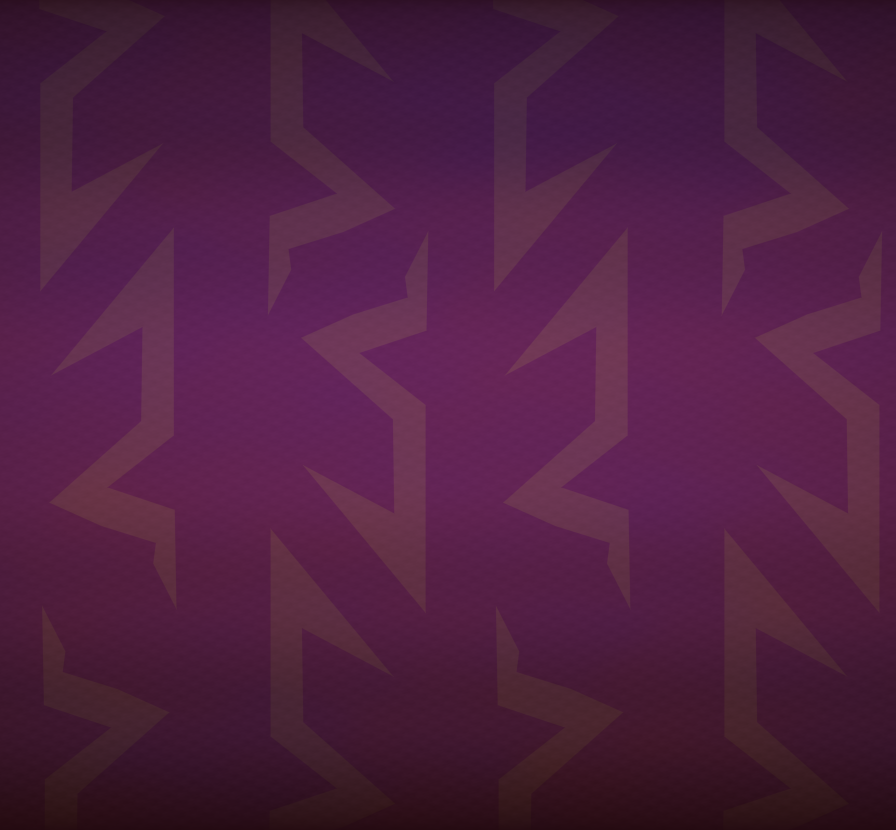
This pattern is drawn by a WebGL 2 fragment shader. Its source:

```glsl
#version 300 es
precision highp float;

uniform vec2 u_resolution;
out vec4 fragColor;

// Lengths are in hundredths of the canvas width, y runs down from the top
const float TILE_WIDTH = 50.65;
const vec2 LEFT_BOLT = vec2(4.5, 32.5);
const vec2 LEFT_MIDDLE_BOLT = vec2(19.4, 25.4);
const vec2 RIGHT_BOLT = vec2(30.2, -7.4);
const vec2 RIGHT_MIDDLE_BOLT = vec2(47.5, 68.4);
const float LEFT_STEP = 77.7;
const float RIGHT_STEP = 66.4;
const vec3 BOLT_TINT = vec3(1.11, 1.52, 0.98);
const vec3 EDGE_COLOR = vec3(0.13, 0.035, 0.06);
const float SIDE_SHADE = 0.13;
const float MOTTLE = 0.022;
const float GRAIN = 0.012;

const int BANDS = 8;
const vec3 BACKDROP[BANDS] = vec3[](
    vec3(0.220, 0.085, 0.215), vec3(0.268, 0.105, 0.262),
    vec3(0.345, 0.130, 0.318), vec3(0.395, 0.145, 0.355),
    vec3(0.390, 0.142, 0.333), vec3(0.335, 0.122, 0.268),
    vec3(0.262, 0.098, 0.203), vec3(0.185, 0.062, 0.105));

// Jagged bolt outline, starting at its long spike
const int CORNERS = 12;
const vec2 BOLT[CORNERS] = vec2[](
    vec2(0.0, 0.0), vec2(13.7, 16.5), vec2(3.5, 11.1), vec2(3.65, 21.6),
    vec2(13.9, 30.7), vec2(8.1, 33.3), vec2(2.0, 35.2), vec2(2.3, 37.5),
    vec2(-0.3, 42.6), vec2(-0.1, 31.5), vec2(7.4, 29.0), vec2(0.0, 23.2));

// Signed distance to the bolt, negative inside
float boltDistance(vec2 p) {
    float nearest = 1e6;
    float side = 1.0;
    for (int i = 0; i < CORNERS; i++) {
        vec2 a = BOLT[i];
        vec2 b = BOLT[(i + 1) % CORNERS];
        vec2 edge = b - a;
        vec2 toPoint = p - a;
        vec2 gap = toPoint - edge * clamp(dot(toPoint, edge) / dot(edge, edge), 0.0, 1.0);
        nearest = min(nearest, dot(gap, gap));
        if ((a.y > p.y) != (b.y > p.y) && p.x < a.x + edge.x * (p.y - a.y) / edge.y) side = -side;
    }
    return side * sqrt(nearest);
}

// Two columns of mirrored bolts in each tile
float patternDistance(vec2 p) {
    p.x = mod(p.x, TILE_WIDTH);
    float d = min(boltDistance((p - LEFT_MIDDLE_BOLT) * vec2(-1.0, 1.0)),
                  boltDistance(RIGHT_MIDDLE_BOLT - p));
    for (int row = 0; row < 2; row++) {
        vec2 left = p - LEFT_BOLT - vec2(0.5, LEFT_STEP) * float(row);
        vec2 right = p - RIGHT_BOLT - vec2(0.0, RIGHT_STEP) * float(row);
        d = min(d, min(boltDistance(left * vec2(1.0, -1.0)), boltDistance(right)));
    }
    return d;
}

vec3 backdrop(float depth) {
    float level = clamp(depth, 0.0, 1.0) * float(BANDS - 1);
    int band = min(int(level), BANDS - 2);
    return mix(BACKDROP[band], BACKDROP[band + 1], smoothstep(0.0, 1.0, level - float(band)));
}

// Layered sines, each octave turned and warped by the last
float layeredSines(vec2 p) {
    float sum = 0.0;
    float weight = 0.5;
    for (int i = 0; i < 4; i++) {
        sum += weight * sin(p.x + 1.3 * sum) * sin(p.y + 2.1 * sum);
        p = mat2(1.5, 1.1, -1.1, 1.5) * p + 1.7;
        weight *= 0.6;
    }
    return sum;
}

void main() {
    vec2 uv = gl_FragCoord.xy / u_resolution;
    float unit = 100.0 / u_resolution.x;
    vec2 p = vec2(gl_FragCoord.x, u_resolution.y - gl_FragCoord.y) * unit;

    // Backdrop with a soft red-blue drift and darker sides
    vec3 color = backdrop(1.0 - uv.y);
    color += MOTTLE * layeredSines(p * vec2(0.07, 0.13)) * vec3(0.5, 0.1, -1.0);
    float across = 2.0 * uv.x - 1.0;
    color *= 1.0 - SIDE_SHADE * across * across * vec3(0.8, 0.8, 1.2);

    // Faint bolts
    float cover = 1.0 - smoothstep(-0.75 * unit, 0.75 * unit, patternDistance(p));
    color *= mix(vec3(1.0), BOLT_TINT, cover);

    // Fine grain, stretched sideways
    color += GRAIN * layeredSines(p * vec2(2.1, 4.3)) * vec3(1.0, 0.7, 1.0);

    // Dark top and bottom rims
    float rim = 0.45 * exp(-p.y / 1.3) + 0.75 * exp(-uv.y * 55.0);
    color = mix(color, EDGE_COLOR, min(rim, 1.0));

    fragColor = vec4(color, 1.0);
}
```
